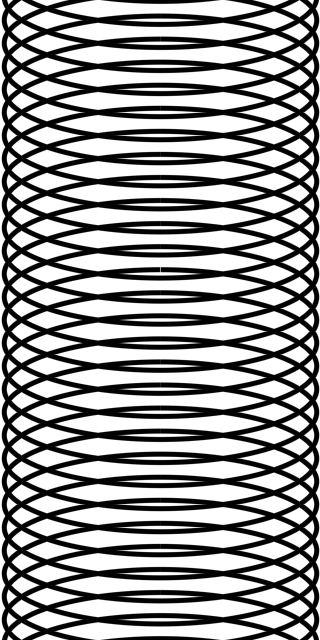
Reproduce this pattern procedurally as a WebGL 2 fragment shader.

```glsl
#version 300 es
precision highp float;

// Lengths are fractions of the canvas height
#define PITCH 0.03603
#define RADII vec2(0.2441, 0.0786)
#define HALF_LINE 0.0039
#define CENTER_SHIFT 0.0008
#define SEAM_HALF_WIDTH 0.0007
#define SEAM_FAINT 0.14
#define SEAM_STRONG 0.65
#define SEAM_STRONG_ROW 2.0
#define INK vec3(0.005)
#define PAPER vec3(1.0)

uniform vec2 u_resolution;
out vec4 fragColor;

float hash(float n) {
    return fract(sin(n * 12.9898) * 43758.5);
}

// First-order signed distance to an ellipse outline
float ellipseDistance(vec2 p, vec2 radii) {
    float k = length(p / radii);
    float slope = length(p / (radii * radii));
    return k * (k - 1.0) / max(slope, 0.0001);
}

// Distance to the nearest ring in the endless vertical stack
float coilDistance(vec2 p) {
    float row = round(p.y / PITCH);
    float d = 1.0;
    for (int i = -3; i <= 3; i++) {
        vec2 center = vec2(0.0, (row + float(i)) * PITCH);
        d = min(d, abs(ellipseDistance(p - center, RADII)));
    }
    return d;
}

// Antialiased coverage of a shape with signed distance d
float coverage(float d, float pixel) {
    return 1.0 - smoothstep(-0.75 * pixel, 0.75 * pixel, d);
}

// Hairline break across the upper strand of each row, uneven in strength
float seam(vec2 p, float pixel) {
    float row = round(p.y / PITCH);
    float localY = p.y - row * PITCH;
    float strength = row == SEAM_STRONG_ROW ? SEAM_STRONG : SEAM_FAINT * hash(row + 40.0);
    float line = coverage(abs(p.x) - SEAM_HALF_WIDTH, pixel);
    return strength * line * step(0.0, localY);
}

void main() {
    float pixel = 1.0 / u_resolution.y;
    vec2 p = (gl_FragCoord.xy - 0.5 * u_resolution) * pixel;
    p.x -= CENTER_SHIFT;

    float ink = coverage(coilDistance(p) - HALF_LINE, pixel);
    ink *= 1.0 - seam(p, pixel);
    fragColor = vec4(mix(PAPER, INK, ink), 1.0);
}
```
